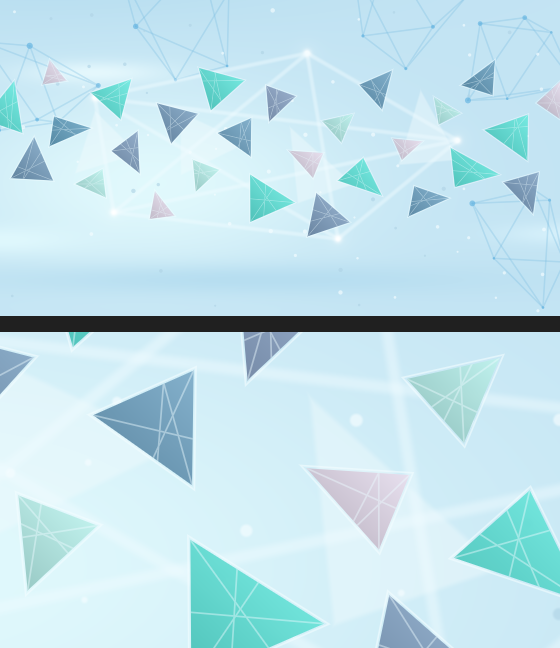
Top, the full canvas; bottom, a detail of the centre.
A Shadertoy shader for this background:

```glsl
// Pale blue tech backdrop: drifting wired triangles, plexus webs, soft white beams and specks

vec2 hash2(float n) {
    return fract(sin(vec2(n * 127.1 + 3.7, n * 269.5 + 8.3)) * 43758.5453);
}

// Antialiased coverage of a signed distance
float cover(float d) {
    return clamp(0.5 - d * iResolution.y, 0.0, 1.0);
}

float segment(vec2 p, vec2 a, vec2 b) {
    vec2 pa = p - a, ba = b - a;
    return length(pa - ba * clamp(dot(pa, ba) / dot(ba, ba), 0.0, 1.0));
}

float glow(vec2 p, vec2 centre, vec2 size) {
    vec2 q = (p - centre) / size;
    return exp(-dot(q, q));
}

// Corner j of an irregular triangle, counter-clockwise about the origin
vec2 corner(int j, float seed, float radius) {
    vec2 h = hash2(seed * 7.0 + float(j));
    float angle = hash2(seed + 90.0).x * 6.283 + float(j) * 2.094 + (h.x - 0.5) * 0.65;
    return radius * (0.82 + 0.36 * h.y) * vec2(cos(angle), sin(angle));
}

float triangle(vec2 p, vec2 v[3]) {
    float d = -1.0;
    for (int j = 0; j < 3; j++) {
        vec2 e = normalize(v[(j + 1) % 3] - v[j]);
        d = max(d, dot(p - v[j], vec2(e.y, -e.x)));
    }
    return d;
}

vec3 sky(vec2 p) {
    vec3 col = vec3(0.765, 0.893, 0.953);
    col = mix(col, vec3(0.70, 0.86, 0.935), 0.7 * glow(p, vec2(0.2, 1.08), vec2(0.9, 0.17)));
    col = mix(col, vec3(0.88, 0.975, 0.988), glow(p, vec2(0.48, 0.42), vec2(0.62, 0.29)));
    col = mix(col, vec3(0.69, 0.855, 0.935), 0.75 * glow(p, vec2(0.75, 0.115), vec2(0.85, 0.05)));
    // Horizontal light flares
    col = mix(col, vec3(0.93, 0.99, 1.0), 0.75 * glow(p, vec2(0.3, 0.77), vec2(0.22, 0.035)));
    col = mix(col, vec3(0.90, 0.99, 1.0), 0.7 * glow(p, vec2(0.0, 0.24), vec2(0.25, 0.045)));
    return mix(col, vec3(0.88, 0.97, 1.0), 0.6 * glow(p, vec2(1.78, 0.26), vec2(0.2, 0.035)));
}

// Node n of blue web k; webs gather at the left, the top and the right
vec2 webNode(float k, float n) {
    vec2 centre = k < 2.0 ? vec2(0.12 + 0.42 * k, 0.72 + 0.22 * k)
                          : vec2(min(0.55 + 0.36 * k, 1.66), 1.0 - 0.19 * (k - 2.0) * (k - 2.0));
    vec2 h = hash2(k * 13.0 + n + 40.0);
    float angle = n * 1.047 + h.x;
    return centre + (0.07 + 0.16 * h.y) * vec2(cos(angle), 1.15 * sin(angle));
}

vec2 beamNode(int i) {
    float angle = 1.34 - 1.257 * float(i);
    return vec2(0.83, 0.53) + vec2(0.62, 0.31) * vec2(cos(angle), sin(angle));
}

void mainImage(out vec4 fragColor, in vec2 fragCoord) {
    vec2 p = fragCoord / iResolution.y;
    vec3 col = sky(p);

    // Blue webs
    for (int k = 0; k < 5; k++) {
        for (int n = 0; n < 6; n++) {
            float web = float(k), id = float(n);
            vec2 a = webNode(web, id);
            float near = segment(p, a, webNode(web, mod(id + 1.0, 6.0)));
            float far = segment(p, a, webNode(web, mod(id + 2.0, 6.0)));
            float line = 1.0 - smoothstep(0.0005, 0.0045, min(near, far));
            float dotSize = 0.004 + 0.006 * pow(hash2(web * 6.0 + id).x, 3.0);
            col = mix(col, vec3(0.48, 0.74, 0.88), 0.32 * line);
            col = mix(col, vec3(0.38, 0.70, 0.88), 0.65 * cover(length(p - a) - dotSize));
        }
    }

    // Large translucent white triangles
    for (int i = 0; i < 4; i++) {
        vec2 v[3];
        for (int j = 0; j < 3; j++) v[j] = corner(j, float(i) + 31.0, 0.125);
        vec2 q = p - vec2(0.32 + 0.34 * float(i), 0.53 + 0.05 * sin(float(i) * 2.4));
        col = mix(col, vec3(0.94, 0.98, 0.99), 0.45 * (1.0 - smoothstep(-0.004, 0.004, triangle(q, v))));
    }

    // Soft white beams with glowing joints
    for (int i = 0; i < 5; i++) {
        vec2 a = beamNode(i);
        float d = min(segment(p, a, beamNode(i + 1)), segment(p, a, beamNode(i + 2)));
        col = mix(col, vec3(0.94, 0.985, 1.0), 0.45 * (1.0 - smoothstep(0.001, 0.011, d)));
        col = mix(col, vec3(1.0), 0.9 * glow(p, a, vec2(0.012)) + 0.1 * glow(p, a, vec2(0.04)));
    }

    // Specks, at most one per cell
    vec2 cell = floor(p / 0.11);
    float seed = cell.x + cell.y * 37.0;
    vec2 h = hash2(seed + 200.0), kind = hash2(seed + 900.0);
    float speck = length(p - (cell + 0.15 + 0.7 * h) * 0.11) - 0.003 - 0.004 * h.x;
    vec3 speckColor = kind.y < 0.6 ? vec3(0.96, 0.99, 1.0) : vec3(0.69, 0.83, 0.90);
    col = mix(col, speckColor, step(kind.x, 0.5) * 0.65 * (1.0 - smoothstep(-0.002, 0.002, speck)));

    // Wired triangles
    for (int i = 0; i < 27; i++) {
        float id = float(i), pick = fract(id * 0.414 + 0.1);
        vec2 r = hash2(id + 60.0);
        vec2 q = p - vec2((id + 0.2 + 0.6 * r.x) * 0.0658, 0.31 + 0.46 * fract(id * 0.618 + 0.75));
        float radius = pick < 0.26 ? 0.082 : pick < 0.66 ? 0.073 : 0.052;
        vec3 tint = pick < 0.26 ? vec3(0.36, 0.84, 0.80)
                  : pick < 0.66 ? mix(vec3(0.36, 0.59, 0.70), vec3(0.50, 0.58, 0.70), r.y)
                  : pick < 0.85 ? vec3(0.66, 0.86, 0.84) : vec3(0.83, 0.79, 0.85);
        vec2 v[3];
        for (int j = 0; j < 3; j++) v[j] = corner(j, id, radius * (0.9 + 0.2 * r.x));
        float d = triangle(q, v);
        if (d > 0.01) continue;

        // Chords from each corner to the opposite side
        float chord = 1.0;
        for (int j = 0; j < 3; j++) {
            vec2 foot = mix(v[(j + 1) % 3], v[(j + 2) % 3], 0.25 + 0.5 * hash2(id * 3.0 + float(j)).y);
            chord = min(chord, segment(q, v[j], foot));
        }
        chord = min(chord, segment(q, mix(v[0], v[1], 0.3), mix(v[1], v[2], 0.65)));
        float inside = cover(d);
        tint += 0.06 * (q.x + q.y) / radius;
        col = mix(col, tint, 0.92 * inside);
        col = mix(col, vec3(0.92, 0.98, 1.0), 0.45 * inside * cover(chord - 0.0009));
        col = mix(col, vec3(0.95, 0.99, 1.0), 0.6 * cover(abs(d - 0.0025) - 0.0009));
    }

    fragColor = vec4(clamp(col, 0.0, 1.0), 1.0);
}
```
